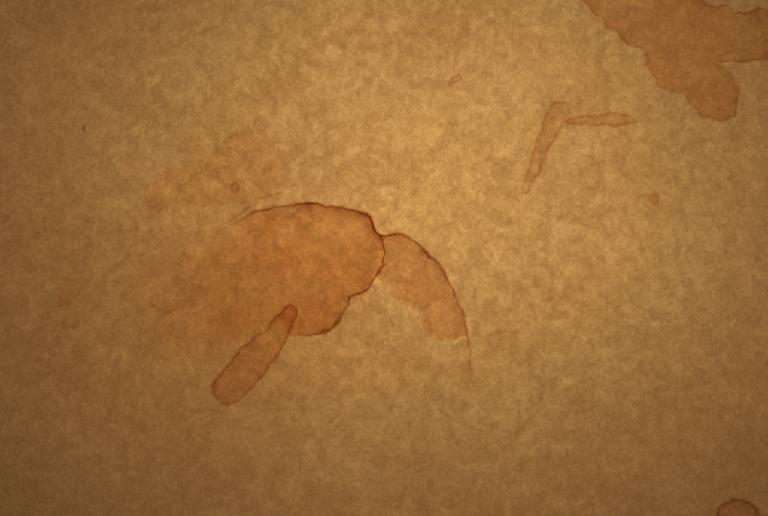
Reproduce this texture procedurally as a WebGL 2 fragment shader.

```glsl
#version 300 es
precision highp float;
// Aged, mottled paper with a warm pool of light and brown water stains.
// Stains are tapered capsules and a ring, read through a noise-warped domain;
// each one multiplies the paper by a fill tint and a broken, dried rim.
uniform vec2 u_resolution;
out vec4 outColor;

// Paper and light (unit = canvas height)
const vec3 PAPER_LIT = vec3(0.765, 0.560, 0.305);
const vec3 PAPER_DIM = vec3(0.380, 0.250, 0.132);
const vec2 LIGHT_POS = vec2(0.83, 0.64);
const vec2 LIGHT_SIZE = vec2(0.95, 0.80);
const float LIGHT_FALLOFF = 1.5;
const float MOTTLE = 0.30;
const float GRAIN = 0.085;
// Stains
const vec3 FILL_TINT = vec3(0.94, 0.79, 0.63);
const vec3 RIM_TINT = vec3(0.67, 0.44, 0.27);
const float RIM_WIDTH = 0.0030;
const float WARP_COARSE = 0.030;
const float WARP_FINE = 0.022;
const vec2 RING_POS = vec2(0.601, 0.293);
const float RING_RADIUS = 0.312;
const vec2 NOTCH_POS = vec2(0.738, 0.548);

float hash(vec2 cell) {
    uvec2 q = uvec2(ivec2(cell) + 4096) * uvec2(1597u, 3571u);
    uint n = (q.x ^ (q.y << 7)) * 74729u;
    n = (n ^ (n >> 15)) * 28411u;
    n ^= n >> 13;
    return float(n & 65535u) / 65535.0;
}
float noise(vec2 p) {
    vec2 i = floor(p), f = fract(p);
    f = f * f * (3.0 - 2.0 * f);
    return mix(mix(hash(i), hash(i + vec2(1, 0)), f.x),
               mix(hash(i + vec2(0, 1)), hash(i + vec2(1, 1)), f.x), f.y);
}
float fbm(vec2 p) {
    float sum = 0.0, amp = 0.53;
    for (int i = 0; i < 4; i++) {
        sum += amp * noise(p);
        p = mat2(1.6, 1.2, -1.2, 1.6) * p + 7.3;
        amp *= 0.5;
    }
    return sum;
}
vec2 warp(vec2 p, float freq) {
    return vec2(fbm(p * freq), fbm(p * freq + 31.7)) - 0.5;
}
// Capsule from a to b whose radius runs from ra to rb
float taper(vec2 p, vec2 a, vec2 b, float ra, float rb) {
    vec2 ab = b - a;
    float h = clamp(dot(p - a, ab) / dot(ab, ab), 0.0, 1.0);
    return length(p - a - ab * h) - mix(ra, rb, h);
}
float rimLine(float d) {
    float halo = d < 0.0 ? 0.35 * exp(d / (RIM_WIDTH * 6.0)) : 0.0;
    return 0.7 * exp(-d * d / (RIM_WIDTH * RIM_WIDTH)) + halo;
}
void stain(inout vec3 col, float d, float fill, float rim, float soft) {
    col *= mix(vec3(1), FILL_TINT, fill * smoothstep(soft, -soft, d));
    col *= mix(vec3(1), RIM_TINT, rim * rimLine(d));
}

void main() {
    vec2 p = gl_FragCoord.xy / u_resolution.y;
    // Paper: pool of light, wispy blotches, pale flecks and grain
    vec2 q = (p - LIGHT_POS) / LIGHT_SIZE;
    float light = exp(-LIGHT_FALLOFF * dot(q, q));
    vec3 col = mix(PAPER_DIM, PAPER_LIT, light);
    vec2 wisp = p + 0.03 * warp(p, 30.0);
    float blotch = fbm(wisp * 62.0) - 0.5 + 0.4 * (fbm(p * 9.0) - 0.5);
    float fleck = smoothstep(0.55, 0.75, fbm(wisp * 38.0 + 17.0));
    col *= 1.0 + (0.45 + 0.55 * light) * (MOTTLE * blotch + 0.07 * fleck) * vec3(0.75, 1.0, 1.3);
    col *= 1.0 + GRAIN * (noise(p * 170.0) + noise(p * 310.0) - 1.0);

    // Warped domains: w is ragged, s is gentler; rims break up by patch
    vec2 coarse = WARP_COARSE * warp(p, 14.0), fine = WARP_FINE * warp(p, 48.0);
    vec2 w = p + coarse + fine, s = p + 0.4 * coarse + 0.5 * fine;
    float patches = smoothstep(0.32, 0.62, fbm(p * 20.0 + 3.0));
    float wash = 0.55 + 0.9 * fbm(p * 16.0 + 8.0);

    // Broad faint discolouration on the left
    vec2 haze = (p - vec2(0.42, 0.41)) / vec2(0.30, 0.22);
    col *= mix(vec3(1), FILL_TINT, 0.45 * exp(-dot(haze, haze)));
    stain(col, taper(w, vec2(0.31, 0.62), vec2(0.49, 0.675), 0.03, 0.066), 0.28, 0.16 * patches, 0.012);
    stain(col, taper(w, vec2(0.32, 0.43), vec2(0.37, 0.425), 0.035, 0.022), 0.06, 0.16 * patches, 0.01);
    stain(col, taper(w, vec2(0.44, 0.57), vec2(0.54, 0.63), 0.001, 0.0), 0.0, 0.35 * patches, 0.01);

    // Ring with a notch; its rim dries darkest along the upper right
    vec2 r = s - RING_POS, n = (p - NOTCH_POS) / 0.026;
    float ring = length(r) - RING_RADIUS + 0.025 * exp(-dot(n, n));
    float angle = atan(r.y, r.x);
    float arc = smoothstep(-0.45, 0.95, angle) * (1.0 - smoothstep(1.7, 2.25, angle));
    float inRing = smoothstep(0.004, -0.005, ring);

    // Left lobe: uneven wash with a ragged right rim, dissolving leftward
    float lobe = taper(w, vec2(0.39, 0.44), vec2(0.652, 0.518), 0.115, 0.094);
    lobe = min(lobe, length(w - vec2(0.605, 0.42)) - 0.068);
    float leftFade = smoothstep(0.28, 0.60, p.x);
    stain(col, max(lobe, ring), wash * mix(0.15, 0.72, leftFade), 0.0, mix(0.06, 0.004, leftFade));
    float lobeRim = inRing * smoothstep(0.52, 0.66, p.x) * (0.45 + 0.45 * patches);
    col *= mix(vec3(1), RIM_TINT, lobeRim * rimLine(lobe));

    // Right lobe: crescent hugging the ring with a pale, torn inner fringe
    float crescent = taper(w, vec2(0.76, 0.525), vec2(0.875, 0.385), 0.050, 0.050);
    crescent = max(max(crescent + 0.05 * (fbm(p * 30.0) - 0.5), ring), -lobe);
    stain(col, crescent, 0.6 * wash, 0.0, 0.008);
    float fringe = exp(-pow((crescent - 0.009) / 0.008, 2.0)) * inRing;
    col *= 1.0 + 0.12 * fringe * smoothstep(0.45, 0.6, fbm(p * 40.0 + 9.0));
    col *= mix(vec3(1), RIM_TINT, arc * (0.75 + 0.35 * patches) * rimLine(ring));

    // Spear-shaped drip
    float spear = taper(s, vec2(0.564, 0.398), vec2(0.535, 0.350), 0.013, 0.022);
    spear = min(spear, taper(s, vec2(0.515, 0.328), vec2(0.444, 0.250), 0.031, 0.031));
    stain(col, spear, 0.5, 0.3 + 0.3 * patches, 0.004);

    // Pool in the upper right corner
    float pool = taper(w, vec2(1.17, 1.03), vec2(1.33, 0.925), 0.055, 0.068);
    pool = min(pool, taper(w, vec2(1.34, 0.925), vec2(1.56, 0.932), 0.055, 0.048));
    pool = min(pool, taper(w, vec2(1.305, 0.89), vec2(1.392, 0.808), 0.054, 0.043));
    stain(col, pool, 0.6 * wash, 0.2 + 0.25 * patches, 0.004);

    // Forked drip and small marks
    float fork = taper(s, vec2(1.085, 0.785), vec2(1.020, 0.635), 0.018, 0.008);
    fork = min(fork, taper(s, vec2(1.09, 0.763), vec2(1.19, 0.768), 0.002, 0.014));
    fork = min(fork, taper(s, vec2(1.19, 0.768), vec2(1.225, 0.767), 0.014, 0.004));
    stain(col, fork, 0.25, 0.15 + 0.25 * patches, 0.005);
    stain(col, taper(s, vec2(0.945, 0.347), vec2(1.01, 0.362), 0.001, 0.005), 0.3, 0.3 * patches, 0.005);
    stain(col, taper(s, vec2(0.874, 0.838), vec2(0.888, 0.847), 0.005, 0.006), 0.3, 0.3, 0.004);
    stain(col, length(s - vec2(1.270, 0.615)) - 0.010, 0.3, 0.3, 0.004);
    stain(col, length(w - vec2(0.137, 0.433)) - 0.025, 0.2, 0.2 * patches, 0.01);
    stain(col, length(s - vec2(0.455, 0.638)) - 0.008, 0.4, 0.3, 0.004);
    stain(col, length(s - vec2(0.165, 0.748)) - 0.003, 0.5, 0.4, 0.004);
    stain(col, length(s - vec2(1.428, -0.018)) - 0.048, 0.4, 0.6, 0.004);
    outColor = vec4(col, 1.0);
}
```
